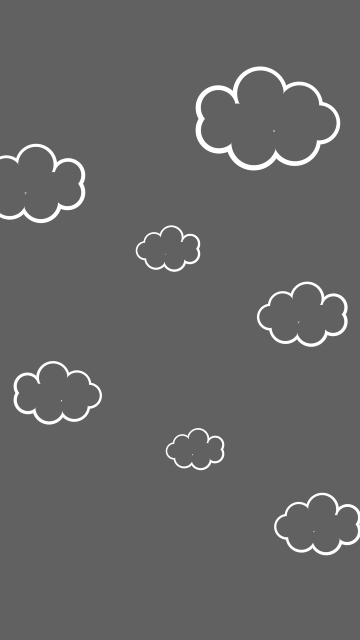
Reproduce this pattern procedurally as a WebGL 1 fragment shader.

```glsl
precision highp float;
// Hand-drawn cloud outlines scattered sparsely over a flat grey sky.
// Each cloud is a union of round puffs set on an ellipse; its edge is stroked in white.
// Clouds descend the canvas in uneven steps and shrink from the top downwards.

uniform vec2 u_resolution;

const vec3 SKY_GREY = vec3(0.38);
const vec3 LINE_WHITE = vec3(1.0);

const int CLOUD_COUNT = 7;
const vec2 FIRST_CLOUD = vec2(0.74, 0.81);  // fractions of the canvas
const vec2 CLOUD_STEP = vec2(0.36, -0.103);
const vec2 CLOUD_JITTER = vec2(0.04, 0.022);
const float BASE_SIZE = 0.12;               // half width, in canvas widths
const float TOP_EXTRA_SIZE = 0.08;
const float MIDDLE_SHRINK = 0.67;           // clouds near the centre line

const int PUFF_COUNT = 7;
const vec2 PUFF_RING = vec2(0.75, 0.345);   // in cloud half widths
const float PUFF_RADIUS = 0.265;
const float PUFF_SWELL = 0.09;              // extra radius at top and bottom
const float DENT_ANGLE = 2.25;              // shoulder drawn closer to the body
const float LINE_HALF = 0.031;
const float LINE_SWELL = 0.006;             // heavier pen on one side
const float TAU = 6.2831853;

float hash(float n) {
  return fract(sin(n * 127.1 + 11.7) * 43758.5453);
}

float capsule(vec2 p, float left, float right, float radius) {
  p.x -= clamp(p.x, left, right);
  return length(p) - radius;
}

// Distance to a cloud reaching about one unit to each side.
float cloudDistance(vec2 p) {
  float d = capsule(p, -0.4, 0.45, 0.22);
  for (int k = 0; k < PUFF_COUNT; k++) {
    float phase = 1.361 + TAU * float(k) / float(PUFF_COUNT);
    float angle = phase + 0.07 - 0.17 * cos(phase);
    float toDent = cos(phase - DENT_ANGLE);
    float reach = 1.0 - 0.08 * toDent - 0.19 * smoothstep(0.7, 1.0, toDent);
    vec2 dir = vec2(cos(angle), sin(angle));
    float radius = PUFF_RADIUS + PUFF_SWELL * dir.y * dir.y;
    d = min(d, length(p - PUFF_RING * dir * reach) - radius);
  }
  return d;
}

// Coverage of the pen line around one cloud.
float cloudLine(vec2 p, float pixel) {
  float halfWidth = LINE_HALF + LINE_SWELL * clamp(p.x - p.y, -1.0, 1.0);
  float d = abs(cloudDistance(p)) - halfWidth;
  return 1.0 - smoothstep(-0.65 * pixel, 0.65 * pixel, d);
}

void main() {
  vec2 p = gl_FragCoord.xy / u_resolution.x;
  float aspect = u_resolution.y / u_resolution.x;
  float pixel = 1.0 / u_resolution.x;
  float ink = 0.0;

  for (int i = 0; i < CLOUD_COUNT; i++) {
    float n = float(i);
    vec2 place = FIRST_CLOUD + CLOUD_STEP * n;
    place.x = fract(place.x);

    float size = BASE_SIZE + TOP_EXTRA_SIZE * exp2(-1.3 * n);
    size *= mix(MIDDLE_SHRINK, 1.0, smoothstep(0.04, 0.05, abs(place.x - 0.5)));

    place += CLOUD_JITTER * (vec2(hash(n), hash(n + 31.0)) - 0.5);
    vec2 local = (p - place * vec2(1.0, aspect)) / size;
    if (hash(n + 57.0) > 0.55) local.x = -local.x;   // mirror some clouds
    ink = max(ink, cloudLine(local, pixel / size));
  }

  gl_FragColor = vec4(mix(SKY_GREY, LINE_WHITE, ink), 1.0);
}
```
